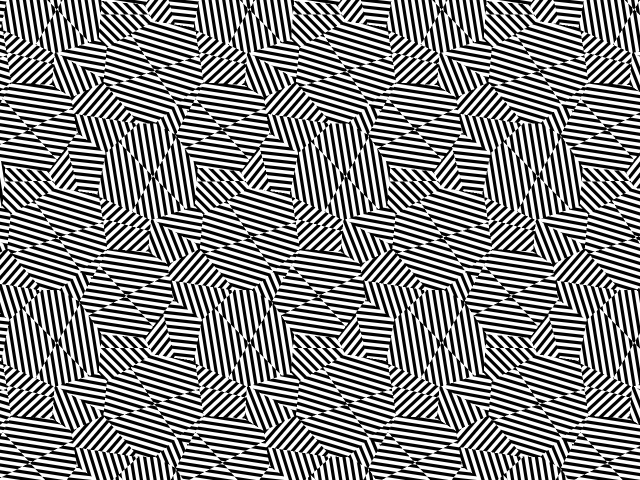
This pattern is drawn by a Shadertoy shader. Its source:

```glsl
// Dazzle pattern: straight-edged patches of fine black and white stripes.
// Patches are a weighted Voronoi diagram repeating on a hexagonal lattice;
// lines through each patch centre invert or turn its stripes.

const float LATTICE = 0.401;        // repeat distance, in canvas heights
const float CELLS = 3.0;            // patches along one repeat
const float PERIOD = 0.0141;        // one black plus one white stripe
const float WHITE_BIAS = 0.015;     // extra white, as a part of the period
const float JITTER = 0.62;          // scatter of the patch centres
const float BIG_WEIGHT = 0.36;      // growth of the large patches
const float ANGLE_JITTER = 14.0;    // scatter of stripe directions, degrees
const float PATCH_TURN = 58.0;      // turn across a small patch's split
const vec2 SPLIT_ANGLES = vec2(-40.0, 36.0);         // relative to stripes
const vec3 MAIN_ANGLES = vec3(-14.0, 45.0, -72.0);   // one per patch kind
const vec3 OTHER_ANGLES = vec3(-75.0, -40.0, -12.0); // every third row
const vec3 BLACK = vec3(0.005);
const vec3 WHITE = vec3(0.995);
const float ROW_HEIGHT = 0.8660254; // of a triangular grid
const int SAMPLES = 2;              // per axis, for the patch borders

vec2 hash2(vec2 p) {
    vec2 q = vec2(dot(p, vec2(127.1, 311.7)), dot(p, vec2(269.5, 183.3)));
    return fract(sin(q + 4.7) * 43758.5453);
}

// Unit vector at an angle in degrees
vec2 direction(float degrees) {
    float a = radians(degrees);
    return vec2(cos(a), sin(a));
}

// Signed distance to the line through the origin at the given angle
float lineSide(vec2 p, float degrees) {
    vec2 d = direction(degrees);
    return d.x * p.y - d.y * p.x;
}

// Kind of patch, 0 to 2: kind 0 is large and ringed by the others
int patchKind(vec2 id) {
    return int(mod(id.x - id.y + CELLS, 3.0) + 0.5) % 3;
}

// Finds the patch at p (grid units): its repeat id and the offset from its centre
vec2 nearestPatch(vec2 p, out vec2 offset) {
    float row = p.y / ROW_HEIGHT;
    vec2 base = floor(vec2(p.x - 0.5 * row, row));
    vec2 nearest = vec2(0.0);
    float best = 1e5;
    for (int j = -2; j <= 2; j++) {
        for (int i = -2; i <= 2; i++) {
            vec2 cell = base + vec2(i, j);
            vec2 id = mod(cell, CELLS);
            vec2 site = cell + 0.5 + JITTER * (hash2(id) - 0.5);
            vec2 d = p - vec2(site.x + 0.5 * site.y, ROW_HEIGHT * site.y);
            float reach = dot(d, d) - (patchKind(id) == 0 ? BIG_WEIGHT : 0.0);
            if (reach < best) {
                best = reach;
                nearest = id;
                offset = d;
            }
        }
    }
    return nearest;
}

// White coverage of the stripes at p (canvas heights)
float stripes(vec2 p, float edgeWidth) {
    float spacing = LATTICE / CELLS;
    vec2 offset;
    vec2 id = nearestPatch(p / spacing, offset);
    vec2 rnd = hash2(id + 17.0);
    int kind = patchKind(id);
    float angle = id.y > 1.5 ? OTHER_ANGLES[kind] : MAIN_ANGLES[kind];
    angle += ANGLE_JITTER * (rnd.x - 0.5);

    // Large patches invert in opposite quarters, small ones in one half
    float flip = 1.0;
    if (kind == 0) {
        flip = sign(lineSide(offset, angle + SPLIT_ANGLES.x)
                  * lineSide(offset, angle + SPLIT_ANGLES.y));
    } else {
        float side = lineSide(offset, angle + mix(35.0, 125.0, rnd.y));
        flip = sign(side);
        if (rnd.x > 0.4 && side > 0.0) angle += PATCH_TURN;
    }

    // Distance to the stripe edge, positive on white
    float across = lineSide(offset * spacing, angle) / PERIOD;
    float edge = (abs(fract(across) - 0.5) - 0.25) * flip + WHITE_BIAS;
    return clamp(edge * PERIOD / edgeWidth + 0.5, 0.0, 1.0);
}

void mainImage(out vec4 fragColor, in vec2 fragCoord) {
    float pixel = 1.0 / iResolution.y;
    float subpixel = pixel / float(SAMPLES);
    float white = 0.0;
    for (int j = 0; j < SAMPLES; j++) {
        for (int i = 0; i < SAMPLES; i++) {
            vec2 shift = (vec2(i, j) + 0.5) * subpixel - 0.5 * pixel;
            white += stripes(fragCoord * pixel + shift, subpixel);
        }
    }
    white /= float(SAMPLES * SAMPLES);
    fragColor = vec4(mix(BLACK, WHITE, white), 1.0);
}
```
